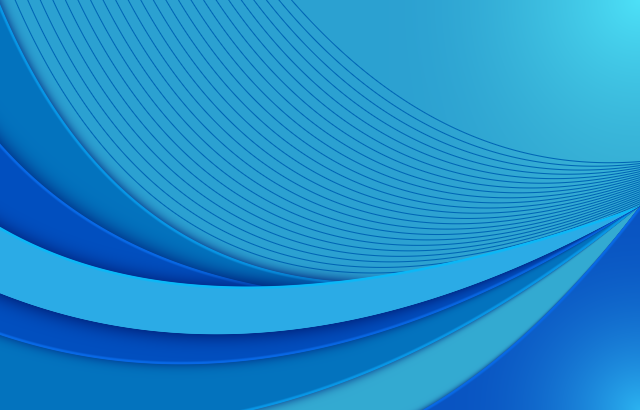
Reproduce this background procedurally as a Shadertoy shader.

```glsl
// Layered blue swooping ribbons with a fan of fine contour lines and two corner glows.

const float ASPECT = 1.561;            // layout width, with height = 1
const vec2 TIP = vec2(ASPECT, 0.498);  // where the ribbons meet
const float LINE_COUNT = 23.0;

const vec3 FIELD  = vec3(0.170, 0.630, 0.820);
const vec3 TEAL   = vec3(0.200, 0.665, 0.820);
const vec3 SKY    = vec3(0.170, 0.670, 0.900);
const vec3 MID    = vec3(0.010, 0.450, 0.745);
const vec3 ROYAL  = vec3(0.005, 0.310, 0.750);
const vec3 CORNER = vec3(0.035, 0.330, 0.760);
const vec3 NAVY   = vec3(0.000, 0.130, 0.480);
const vec3 INK    = vec3(0.000, 0.400, 0.710);
const vec3 CYAN_RIM = vec3(0.040, 0.720, 0.970);
const vec3 MID_RIM  = vec3(0.030, 0.590, 0.900);
const vec3 BLUE_RIM = vec3(0.030, 0.410, 0.900);

// Approximate signed distance to a quadratic Bezier monotonic in x; positive above.
float aboveCurve(vec2 p, vec2 a, vec2 b, vec2 c) {
    vec2 linear = 2.0 * (b - a);
    vec2 square = a - 2.0 * b + c;
    float dx = p.x - a.x;
    float speed = sqrt(max(linear.x * linear.x + 4.0 * square.x * dx, 1e-4));
    float t = 2.0 * dx / (linear.x + speed);
    float height = a.y + t * (linear.y + t * square.y);
    float slope = (linear.y + 2.0 * t * square.y) / speed;
    return (p.y - height) / sqrt(1.0 + slope * slope);
}

// Antialiased coverage of the side where d > 0.
float cover(float d, float px) {
    return smoothstep(-0.6 * px, 0.6 * px, d);
}

// Lays a rimmed sheet (d > 0) over a colour, casting a soft shadow outside it.
vec3 sheet(vec3 under, float d, vec3 fill, vec3 rim, float blur, float strength, float px) {
    float fall = max(-d, 0.0) / blur;
    vec3 col = mix(under, NAVY, strength * exp(-fall * (1.0 + 0.5 * fall)));
    vec3 body = mix(rim, fill, smoothstep(0.003, 0.009, d));
    return mix(col, body, cover(d, px));
}

// Fan of fine curves, blended between its lowest and highest member.
float contourLines(vec2 p, float px) {
    float halfWidth = 0.0013;
    float ink = 0.0;
    for (float i = 0.0; i < LINE_COUNT; i++) {
        float s = i / (LINE_COUNT - 1.0);
        vec2 a = mix(vec2(0.037, 1.0), vec2(0.711, 1.0), s);
        vec2 b = mix(vec2(0.467, 0.004), vec2(1.087, 0.569), s);
        vec2 c = mix(TIP, vec2(ASPECT, 0.606), s);
        float d = abs(aboveCurve(p, a, b, c));
        ink = max(ink, clamp((halfWidth + 0.5 * px - d) / px, 0.0, 1.0));
    }
    return ink * min(1.0, 2.0 * halfWidth / px);
}

// Radial light fading out at the given radius.
float glow(vec2 p, vec2 centre, float radius) {
    float k = max(1.0 - length(p - centre) / radius, 0.0);
    return k * k;
}

void mainImage(out vec4 fragColor, in vec2 fragCoord) {
    vec2 p = fragCoord / iResolution.xy * vec2(ASPECT, 1.0);
    float px = 1.0 / iResolution.y;
    float taper = clamp((ASPECT - p.x) * 1.4, 0.08, 1.0);

    // Ribbon edges
    float bandTop    = aboveCurve(p, vec2(0.0, 0.447), vec2(0.543, 0.132), TIP);
    float bandBottom = aboveCurve(p, vec2(0.0, 0.285), vec2(0.701, 0.008), TIP);
    float royalEdge  = aboveCurve(p, vec2(0.0, 0.183), vec2(0.711, -0.055), TIP);
    float midEdge    = aboveCurve(p, vec2(0.407, -0.037), vec2(0.986, 0.028), TIP);
    float cornerEdge = aboveCurve(p, vec2(0.894, -0.067), vec2(1.240, 0.073), TIP);
    float leftMid    = aboveCurve(p, vec2(0.0, 0.990), vec2(0.295, 0.285), vec2(0.955, 0.312));
    float leftRoyal  = aboveCurve(p, vec2(0.0, 0.650), vec2(0.467, 0.122), vec2(ASPECT, 0.329));

    // Upper field, contour lines and left sheets
    vec3 upper = mix(FIELD, TEAL, smoothstep(0.9, 1.5, p.x));
    upper = mix(upper, vec3(0.30, 0.88, 0.97), glow(p, vec2(ASPECT, 1.0), 0.62));
    upper = mix(upper, INK, contourLines(p, px));
    upper = sheet(upper, -leftMid, MID, MID_RIM, 0.016 * taper, 0.55, px);
    upper = sheet(upper, -leftRoyal, ROYAL, BLUE_RIM, 0.030, 0.60, px);
    float bandShade = 0.65 * (1.0 - smoothstep(0.5, 0.95, p.x));
    upper = sheet(upper, -bandTop, SKY, CYAN_RIM, 0.028, bandShade, px);

    // Lower sheets, from the back to the front
    vec3 corner = mix(CORNER, vec3(0.17, 0.70, 0.94), glow(p, vec2(ASPECT, 0.0), 0.48));
    vec3 lower = sheet(TEAL, -cornerEdge, corner, BLUE_RIM, 0.012 * taper, 0.50, px);
    lower = sheet(lower, midEdge, MID, MID_RIM, 0.014 * taper, 0.45, px);
    lower = sheet(lower, royalEdge, ROYAL, BLUE_RIM, 0.016 * taper, 0.45, px);
    lower = sheet(lower, bandBottom, SKY, SKY, 0.030 * taper, 0.75, px);

    fragColor = vec4(mix(lower, upper, cover(bandBottom, px)), 1.0);
}
```
